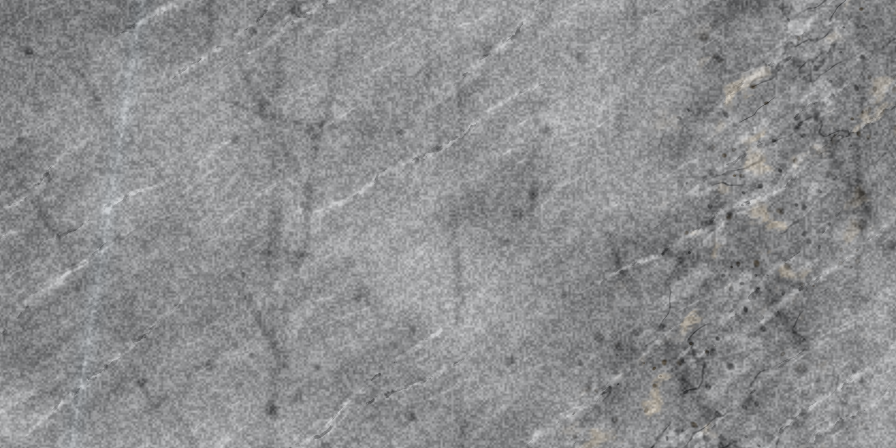
Write a Shadertoy shader that draws this texture.

```glsl
#define BASE_TONE 0.572
#define VEIN_ANGLE 0.62
#define VEIN_LIGHT 0.15
#define STREAK_DARK 0.10
#define CLOUD_DEPTH 0.27
#define GRAIN_DEPTH 0.19
#define GRAIN_SCALE 210.0
#define CRACK_DARK 0.17
#define PIT_DARK 0.20
#define COOL_TINT vec3(-0.003, 0.0, 0.006)
#define OCHRE_TINT vec3(0.03, 0.0, -0.05)

float hash(vec2 p) {
    vec3 h = fract(p.xyx * 0.1031);
    h += dot(h, h.yzx + 33.33);
    return fract((h.x + h.y) * h.z);
}

float valueNoise(vec2 p) {
    vec2 i = floor(p), f = fract(p);
    f = f * f * (3.0 - 2.0 * f);
    return mix(mix(hash(i), hash(i + vec2(1, 0)), f.x),
               mix(hash(i + vec2(0, 1)), hash(i + 1.0), f.x), f.y);
}

float fbm(vec2 p) {
    float sum = 0.0, amp = 0.533;
    for (int i = 0; i < 4; i++) {
        sum += amp * valueNoise(p);
        p = mat2(1.6, 1.2, -1.2, 1.6) * p + 17.3;
        amp *= 0.5;
    }
    return sum;
}

// Coordinates along and across a direction
vec2 align(vec2 p, float angle) {
    vec2 dir = vec2(cos(angle), sin(angle));
    return vec2(dot(p, dir), dot(p, vec2(-dir.y, dir.x)));
}

// Scattered tapering strokes, one candidate per cell
float streaks(vec2 p, float angle, vec2 cell, float width, float share, float seed) {
    vec2 q = align(p, angle) / cell;
    float cover = 0.0;
    for (int k = 0; k < 9; k++) {
        vec2 id = floor(q) + vec2(k % 3 - 1, k / 3 - 1);
        if (hash(id + seed + 91.0) > share) continue;
        vec2 r = vec2(hash(id + seed), hash(id + seed + 57.0));
        vec2 d = (q - id - r) * cell;
        d.y += (r.y - 0.5) * 0.3 * d.x;
        float taper = clamp(1.0 - abs(d.x) / (cell.x * (0.4 + 0.55 * r.x)), 0.0, 1.0);
        float w = width * (0.35 + 0.65 * taper);
        cover = max(cover, smoothstep(0.0, 0.5, taper) * exp(-d.y * d.y / (w * w)));
    }
    return cover;
}

// Cellular spots of varied size
float pits(vec2 p, float scale, float share) {
    vec2 q = p * scale;
    float cover = 0.0;
    for (int k = 0; k < 9; k++) {
        vec2 id = floor(q) + vec2(k % 3 - 1, k / 3 - 1);
        if (hash(id + 31.0) > share) continue;
        vec2 d = q - id - vec2(hash(id), hash(id + 73.0));
        float radius = 0.12 + 0.28 * hash(id + 11.0);
        cover = max(cover, 1.0 - smoothstep(0.4 * radius, 1.3 * radius, length(d)));
    }
    return cover;
}

void mainImage(out vec4 fragColor, in vec2 fragCoord) {
    vec2 p = fragCoord / iResolution.y;
    vec2 wobble = 0.008 * sin(p.yx * 19.0 + 2.0 * sin(p * 11.0))
                + 0.012 * (vec2(fbm(p * 22.0), fbm(p * 22.0 + 40.0)) - 0.5);
    vec2 w = p + wobble;
    vec2 bed = align(w, VEIN_ANGLE);
    float patchy = fbm(p * 9.0 + 5.0);
    float broken = smoothstep(0.32, 0.62, fbm(p * 38.0));

    // Broad clouds, faint bedding and fine grain
    float tone = BASE_TONE + CLOUD_DEPTH * (fbm(p * 3.0 + 8.0) - 0.5);
    tone += 0.16 * (fbm(bed * vec2(7.0, 26.0)) - 0.5);
    tone -= 0.035 * smoothstep(1.3, 1.9, p.x) + 0.04 * smoothstep(0.8, 0.0, length(p));
    tone += GRAIN_DEPTH * (valueNoise(p * GRAIN_SCALE) - 0.5);
    tone += 0.09 * (valueNoise(p * GRAIN_SCALE * 0.47 + 9.0) - 0.5);

    // Soft dark streaks, steep and falling to the right
    float dark = streaks(w, -1.08, vec2(0.6, 0.26), 0.016, 0.55, 3.0);
    dark += 0.8 * streaks(w, 1.53, vec2(0.7, 0.22), 0.013, 0.6, 19.0);
    dark += 0.7 * streaks(w, -0.35, vec2(0.5, 0.3), 0.010, 0.3, 44.0);
    tone -= STREAK_DARK * dark * smoothstep(0.25, 0.65, patchy);

    // Pale diagonal veins with pitted cores
    float vein = streaks(w, VEIN_ANGLE, vec2(0.42, 0.10), 0.009, 0.5, 7.0);
    float hair = streaks(w, VEIN_ANGLE - 0.12, vec2(0.16, 0.05), 0.004, 0.35, 29.0);
    tone += VEIN_LIGHT * (vein * (0.25 + 0.75 * broken) + 0.6 * hair * broken);
    tone -= PIT_DARK * vein * smoothstep(0.58, 0.72, fbm(bed * vec2(40.0, 80.0)));

    // Long straight scratch
    float scratch = p.x - 0.16 - 0.158 * p.y;
    tone += 0.09 * exp(-scratch * scratch / 2e-5) * (0.4 + 0.6 * broken);
    float haze = 0.02 * exp(-scratch * scratch / 6e-4);

    // Tilted fault zone with cracks, pale chips and dark stains
    float across = w.x - 1.33 - 0.34 * w.y;
    float rough = smoothstep(-0.12, 0.08, across + 0.3 * (patchy - 0.5))
                * (1.0 - 0.65 * smoothstep(0.2, 0.55, across));
    float stain = exp(-across * across / 0.006) * smoothstep(0.35, 0.65, patchy);
    float seam = abs(fbm(bed * vec2(6.0, 12.0) + 3.0) - 0.5);
    float crack = (1.0 - smoothstep(0.0, 0.03, seam)) * smoothstep(0.38, 0.6, fbm(p * 13.0));
    float chip = smoothstep(0.53, 0.68, fbm(bed * vec2(16.0, 27.0) + 60.0));
    tone += rough * (0.12 * chip - CRACK_DARK * crack) - 0.10 * stain;

    // Pits, gathered in the fault zone
    float pit = 0.7 * pits(w, 24.0, 0.035) + rough * pits(w, 42.0, 0.14);
    tone -= PIT_DARK * min(pit, 1.0);

    vec3 color = vec3(clamp(tone, 0.2, 0.8)) + COOL_TINT + haze * vec3(0.2, 0.7, 1.0);
    color += OCHRE_TINT * rough * smoothstep(0.52, 0.68, fbm(p * 11.0 + 90.0)) * max(chip, pit);
    fragColor = vec4(color, 1.0);
}
```
